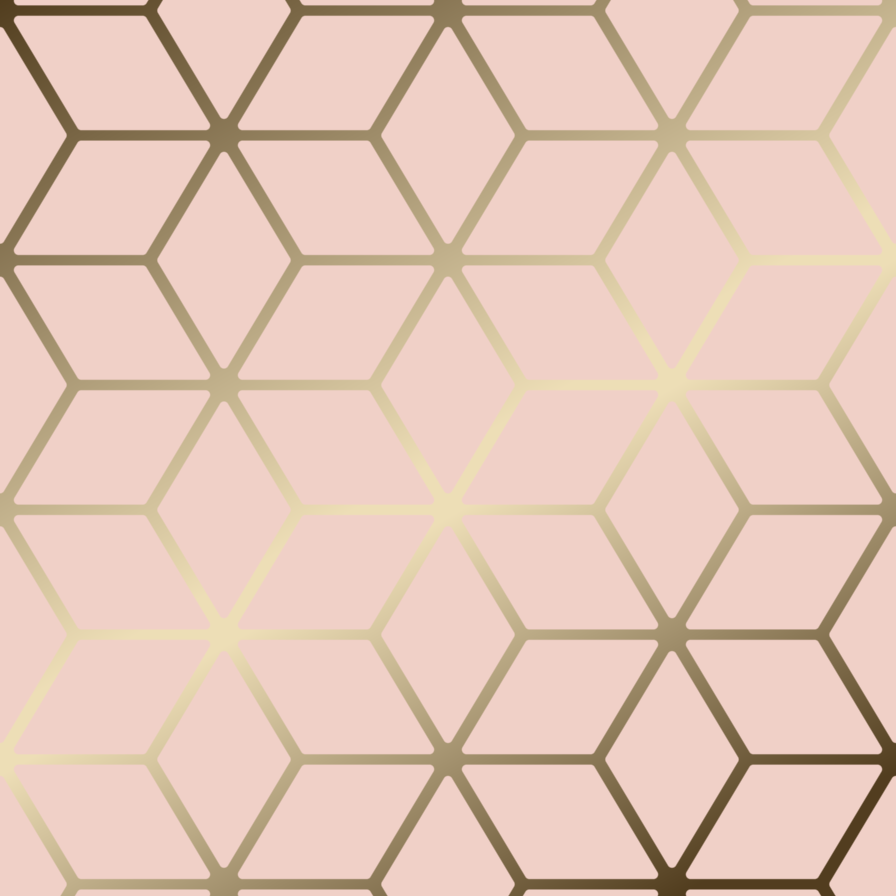
Reproduce this pattern procedurally as a Shadertoy shader.

```glsl
// Rhombus lattice of metallic gold lines with rounded corners on a blush ground.

const vec2  PERIOD        = vec2(0.5, 0.2786);   // spacing of the six-way joints
const vec2  JOINT         = vec2(0.5, 0.431);    // position of one six-way joint
const float HALF_FLAT     = 0.0058;              // half width of horizontal lines
const float HALF_SLANT    = 0.0069;              // half width of slanted lines
const float CORNER_RADIUS = 0.0052;

const vec3  BLUSH      = vec3(0.943, 0.814, 0.782);
const vec3  GOLD_LIGHT = vec3(0.93, 0.87, 0.715);
const vec3  GOLD_DARK  = vec3(0.32, 0.24, 0.12);

const vec2  SHEEN_DIR   = vec2(0.5, -0.866);     // runs from top left to bottom right
const vec2  SHEEN_RISE  = vec2(0.0, 0.69);       // dark to light
const vec2  SHEEN_FALL  = vec2(0.75, 1.245);     // light back to dark

// Offset to the nearest joint of the staggered lattice
vec2 nearestJoint(vec2 p) {
    vec2 a = p - PERIOD * round(p / PERIOD);
    vec2 b = p - PERIOD * (round(p / PERIOD - 0.5) + 0.5);
    vec2 regular = vec2(1.0, PERIOD.x / (PERIOD.y * sqrt(3.0)));
    return length(a * regular) < length(b * regular) ? a : b;
}

// Signed distance to a rounded parallelogram bounded by two slabs
float roundedParallelogram(vec2 p, vec2 n1, vec2 n2, vec2 halfSize, float radius) {
    vec2 s = vec2(dot(p, n1), dot(p, n2));
    vec2 d = abs(s) - halfSize + radius;
    float c = dot(n1, n2) * (s.x * s.y < 0.0 ? -1.0 : 1.0);
    vec2 cone = d - c * d.yx;
    float corner = sqrt(max(dot(d, cone), 0.0) / (1.0 - c * c));
    bool beyondCorner = min(cone.x, cone.y) > 0.0;
    return (beyondCorner ? corner : max(d.x, d.y)) - radius;
}

// Distance to the tile under p: negative on the tile, positive on the lines
float tileDistance(vec2 p) {
    vec2 q = abs(nearestJoint(p - JOINT));
    vec2 edge = PERIOD / vec2(6.0, 2.0);
    vec2 slant = normalize(vec2(edge.y, -edge.x));
    float slantSize = 0.5 * PERIOD.y * abs(slant.y) - HALF_SLANT;

    if (dot(q, slant) < 0.0) {
        // Upright diamond
        return roundedParallelogram(q - vec2(0.0, 0.5 * PERIOD.y), slant,
            vec2(slant.x, -slant.y), vec2(slantSize), CORNER_RADIUS);
    }
    // Leaning tile with horizontal sides
    vec2 size = vec2(slantSize, 0.25 * PERIOD.y - HALF_FLAT);
    return roundedParallelogram(q - 0.25 * PERIOD, slant, vec2(0.0, 1.0),
        size, CORNER_RADIUS);
}

// Diagonal metallic sheen with one bright band
vec3 goldSheen(vec2 p) {
    float along = dot(p - vec2(0.0, 1.0), SHEEN_DIR);
    float rise = (along - SHEEN_RISE.x) / (SHEEN_RISE.y - SHEEN_RISE.x);
    float fall = (SHEEN_FALL.y - along) / (SHEEN_FALL.y - SHEEN_FALL.x);
    return mix(GOLD_DARK, GOLD_LIGHT, clamp(min(rise, fall), 0.0, 1.0));
}

void mainImage(out vec4 fragColor, in vec2 fragCoord) {
    vec2 p = fragCoord / iResolution.y;
    float pixel = 1.0 / iResolution.y;
    float line = smoothstep(-pixel, pixel, tileDistance(p));
    fragColor = vec4(mix(BLUSH, goldSheen(p), line), 1.0);
}
```
